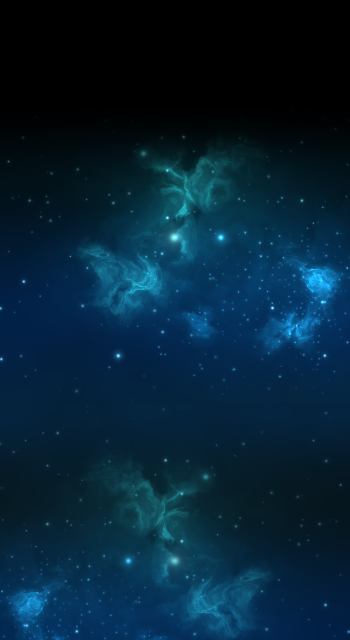
This texture is drawn by a Shadertoy shader. Its source:

```glsl
float hash(vec2 p) {
    vec3 k = fract(vec3(p.xyx) * 0.1031);
    k += dot(k, k.yzx + 33.33);
    return fract((k.x + k.y) * k.z);
}

float noise(vec2 p) {
    vec2 i = floor(p), f = fract(p);
    f = f * f * (3.0 - 2.0 * f);
    vec2 e = vec2(1.0, 0.0);
    return mix(mix(hash(i), hash(i + e), f.x),
               mix(hash(i + e.yx), hash(i + e.xx), f.x), f.y);
}

float fbm(vec2 p) {
    float sum = 0.0, gain = 0.5;
    for (int i = 0; i < 5; i++) {
        sum += gain * noise(p);
        p = mat2(1.6, 1.2, -1.2, 1.6) * p + 7.3;
        gain *= 0.5;
    }
    return sum;
}

float segment(vec2 p, vec2 a, vec2 b) {
    vec2 ab = b - a;
    return length(p - a - ab * clamp(dot(p - a, ab) / dot(ab, ab), 0.0, 1.0));
}

float blob(vec2 p, vec2 center, vec2 size) {
    vec2 d = (p - center) / size;
    return exp(-dot(d, d));
}

float glow(float dist, float width) {
    return exp(-dist * dist / (width * width));
}

// One jittered star per occupied cell
float starLayer(vec2 p, float cells, float density, float radius, float seed) {
    vec2 id = floor(p * cells) + seed;
    vec2 jitter = 0.25 + 0.5 * vec2(hash(id + 3.7), hash(id + 11.9));
    float dist = length(fract(p * cells) - jitter) / cells;
    float power = hash(id + 27.1);
    float lit = step(hash(id), density) * (0.2 + 0.8 * power * power);
    return lit * (glow(dist, radius) + 0.12 * glow(dist, radius * 2.6));
}

vec3 flare(vec2 p, vec2 center, float radius, vec3 tint) {
    float d = length(p - center);
    return tint * (glow(d, radius) + 0.3 * glow(d, radius * 2.8));
}

// Gas clouds, measured from the bright core
vec3 nebula(vec2 q) {
    vec2 warp = vec2(fbm(q * 9.0 + 4.0), fbm(q * 9.0 + 23.0)) - 0.48;
    vec2 w = q + 0.13 * warp;
    float cloud = fbm(q * 13.0 + warp * 3.0);
    float ridge = 1.0 - abs(2.0 * fbm(q * 22.0 + warp * 5.0 + 9.0) - 1.0);
    float detail = smoothstep(0.25, 0.75, cloud) * (0.35 + 0.95 * pow(ridge, 4.0));

    float upper = min(segment(w, vec2(0.0), vec2(0.01, 0.12)),
                      segment(w, vec2(0.01, 0.12), vec2(0.07, 0.165)));
    float tips = min(segment(w, vec2(0.07, 0.165), vec2(0.19, 0.24)),
                     segment(w, vec2(0.02, 0.13), vec2(-0.01, 0.23)));
    float lower = min(segment(w, vec2(0.0), vec2(-0.06, -0.10)),
                      segment(w, vec2(-0.06, -0.10), vec2(-0.14, -0.145)));
    float hook = min(segment(w, vec2(-0.14, -0.145), vec2(-0.20, -0.11)),
                     segment(w, vec2(-0.20, -0.11), vec2(-0.22, -0.05)));
    float ring = min(min(segment(w, vec2(0.36, -0.04), vec2(0.42, -0.12)),
                         segment(w, vec2(0.42, -0.12), vec2(0.41, -0.215))),
                     min(segment(w, vec2(0.41, -0.215), vec2(0.36, -0.285)),
                         segment(w, vec2(0.36, -0.285), vec2(0.31, -0.27))));
    float wisp = segment(w, vec2(0.05, -0.12), vec2(0.09, -0.28));

    float body = max(max(glow(upper, 0.06), glow(lower, 0.065)),
                     0.75 * max(glow(tips, 0.04), glow(hook, 0.045)));
    vec3 gas = vec3(0.07, 0.29, 0.28) * body * (0.15 + 1.3 * detail);
    gas += vec3(0.06, 0.34, 0.43) * glow(ring, 0.036) * (0.08 + 1.25 * detail);
    gas += vec3(0.02, 0.16, 0.21) * glow(wisp, 0.028) * (0.1 + detail);

    // Soft haze around the strands
    float mist = 0.5 + cloud;
    gas += vec3(0.014, 0.11, 0.125) * mist * blob(q, vec2(0.03, 0.06), vec2(0.25, 0.23));
    gas += vec3(0.010, 0.09, 0.13) * mist * blob(q, vec2(0.34, -0.10), vec2(0.26, 0.24));
    gas += vec3(0.008, 0.06, 0.08) * mist * blob(q, vec2(-0.08, -0.10), vec2(0.25, 0.14));
    return gas;
}

vec3 starField(vec2 q) {
    float cluster = blob(q, vec2(0.28, -0.17), vec2(0.19, 0.18));
    float rim = blob(q, vec2(0.40, -0.18), vec2(0.08, 0.15));
    float fine = starLayer(q, 62.0, 0.02 + 0.30 * cluster + 0.35 * rim, 0.0021, 51.0);
    float medium = starLayer(q, 31.0, 0.05 + 0.28 * cluster, 0.0027, 97.0);
    float large = starLayer(q, 13.0, 0.26, 0.0036, 143.0);
    vec3 light = vec3(0.30, 0.68, 0.82) * (0.6 * fine + 0.8 * medium);
    light += vec3(0.50, 0.86, 0.95) * large;

    // Prominent stars
    light += flare(q, vec2(0.0), 0.011, vec3(0.40, 0.60, 0.55));
    light += flare(q, vec2(0.133, 0.0), 0.007, vec3(0.25, 0.65, 0.80));
    light += flare(q, vec2(-0.088, 0.24), 0.007, vec3(0.16, 0.42, 0.43));
    light += flare(q, vec2(-0.16, -0.338), 0.0045, vec3(0.40, 0.75, 0.85));
    return light;
}

void mainImage(out vec4 fragColor, in vec2 fragCoord) {
    vec2 p = fragCoord / iResolution.x;
    float lowerHalf = 1.0 - smoothstep(0.66, 0.69, p.y);
    bool mirrored = p.y < 0.676;
    vec2 q = mirrored ? vec2(0.5 - p.x, p.y - 0.226) : p - vec2(0.498, 1.15);

    // Night sky: dark teal sinking into blue
    vec3 teal = mix(vec3(0.006, 0.060, 0.085), vec3(0.022, 0.082, 0.110), lowerHalf);
    vec3 sky = mix(teal, vec3(0.008, 0.125, 0.275), smoothstep(0.18, -0.24, q.y));
    float seam = glow(p.y - 0.66, 0.15);
    sky = mix(sky, vec3(0.018, 0.135, 0.235), seam);
    sky *= 0.88 + 0.24 * fbm(p * 5.0);

    float strength = mix(1.0, 0.72, lowerHalf);
    vec3 color = sky + nebula(q) * strength;
    float starFade = 1.0 - 0.8 * glow(p.y - 0.68, 0.08);
    color += starField(q) * mix(1.0, 0.75, lowerHalf) * starFade;

    // Black upper edge
    color *= 1.0 - smoothstep(1.30, 1.54, p.y);
    fragColor = vec4(clamp(color, 0.0, 1.0), 1.0);
}
```
